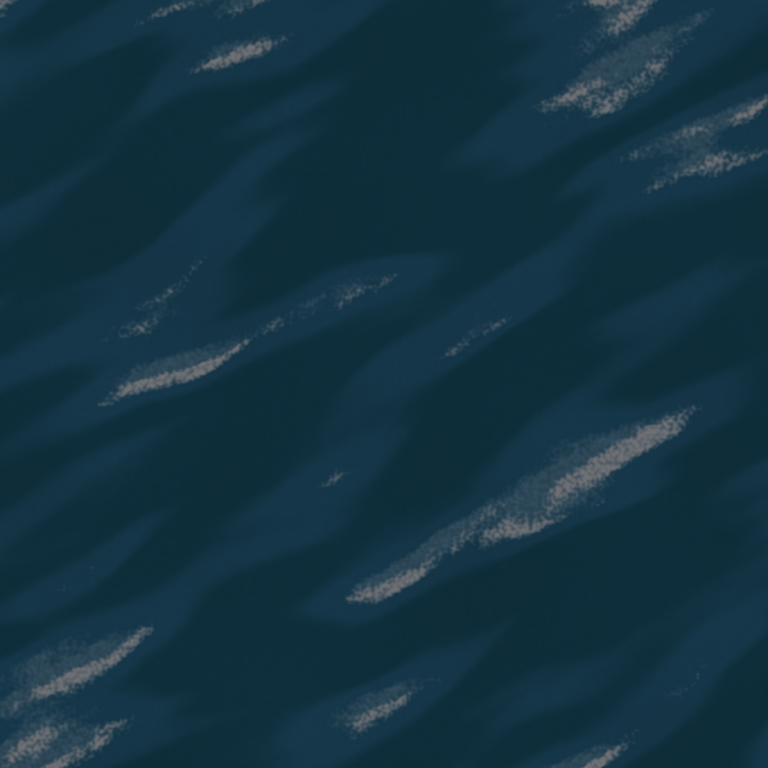
Write a WebGL 1 fragment shader that draws this texture.

```glsl
precision highp float;

uniform vec2 u_resolution;

#define WAVE_ANGLE 0.50
#define WAVE_SCALE vec2(2.7, 11.5)
#define WARP_AMOUNT 0.035
#define SWELL_LEVEL 0.03
#define FILM_LEVEL 0.35
#define CREST_LEVEL 0.06
#define GRAIN_SCALE 170.0
#define DEEP_COLOR vec3(0.057, 0.178, 0.228)
#define SWELL_COLOR vec3(0.083, 0.212, 0.282)
#define FILM_COLOR vec3(0.185, 0.285, 0.345)
#define CREST_COLOR vec3(0.43, 0.435, 0.45)

float hash(vec2 p) {
  return fract(sin(dot(p, vec2(127.1, 311.7))) * 43758.5453);
}

float cornerSlope(vec2 cell, vec2 offset) {
  float angle = 6.28318 * hash(cell);
  return dot(vec2(cos(angle), sin(angle)), offset);
}

// Gradient noise, roughly -0.7 to 0.7
float noise(vec2 p) {
  vec2 cell = floor(p);
  vec2 f = fract(p);
  vec2 blend = f * f * f * (f * (f * 6.0 - 15.0) + 10.0);
  float low = mix(cornerSlope(cell, f),
                  cornerSlope(cell + vec2(1.0, 0.0), f - vec2(1.0, 0.0)), blend.x);
  float high = mix(cornerSlope(cell + vec2(0.0, 1.0), f - vec2(0.0, 1.0)),
                   cornerSlope(cell + vec2(1.0, 1.0), f - vec2(1.0, 1.0)), blend.x);
  return mix(low, high, blend.y);
}

// Turns x along the wave crests and bends them slowly
vec2 waveSpace(vec2 p) {
  float c = cos(WAVE_ANGLE);
  float s = sin(WAVE_ANGLE);
  vec2 q = vec2(c * p.x + s * p.y, c * p.y - s * p.x);
  q.y += WARP_AMOUNT * noise(p * 3.1 + 17.0);
  q.y += 0.012 * noise(q * vec2(7.0, 9.0) + 41.0);
  return q;
}

float waveHeight(vec2 q) {
  vec2 s = q * WAVE_SCALE + vec2(5.3, 9.7);
  return noise(s) + 0.34 * noise(s * vec2(1.7, 2.1) + 31.0);
}

void main() {
  vec2 p = gl_FragCoord.xy / u_resolution.y;
  vec2 q = waveSpace(p);
  float height = waveHeight(q);
  float lowerRim = height - waveHeight(q - vec2(0.0, 0.012));

  // Fine mottling that frays the foam
  float grain = noise(p * GRAIN_SCALE) + 0.6 * noise(p * GRAIN_SCALE * 0.45 + 7.0);
  float fray = noise(q * vec2(24.0, 60.0) + 63.0);
  float patches = noise(q * vec2(9.0, 26.0) + 83.0);

  // Dark water and soft blue swells
  float swell = smoothstep(SWELL_LEVEL - 0.13, SWELL_LEVEL + 0.13, height + 0.03 * fray);
  vec3 color = mix(DEEP_COLOR, SWELL_COLOR, swell);
  color *= 1.0 + 0.06 * noise(p * 4.0 + 23.0) + 0.025 * grain;

  // Thin pale film on the highest swells
  float filmHeight = height + 0.09 * fray + 0.05 * grain;
  float film = smoothstep(FILM_LEVEL - 0.05, FILM_LEVEL + 0.11, filmHeight);
  color = mix(color, FILM_COLOR * (1.0 + 0.15 * grain), film * 0.9);

  // Broken grey foam along the lower rim of the film
  float crestHeight = lowerRim + 0.22 * patches + 0.08 * fray + 0.06 * grain;
  float crest = film * smoothstep(CREST_LEVEL - 0.04, CREST_LEVEL + 0.09, crestHeight);
  color = mix(color, CREST_COLOR, crest * clamp(0.85 + 0.5 * grain, 0.0, 1.0));

  gl_FragColor = vec4(color, 1.0);
}
```
